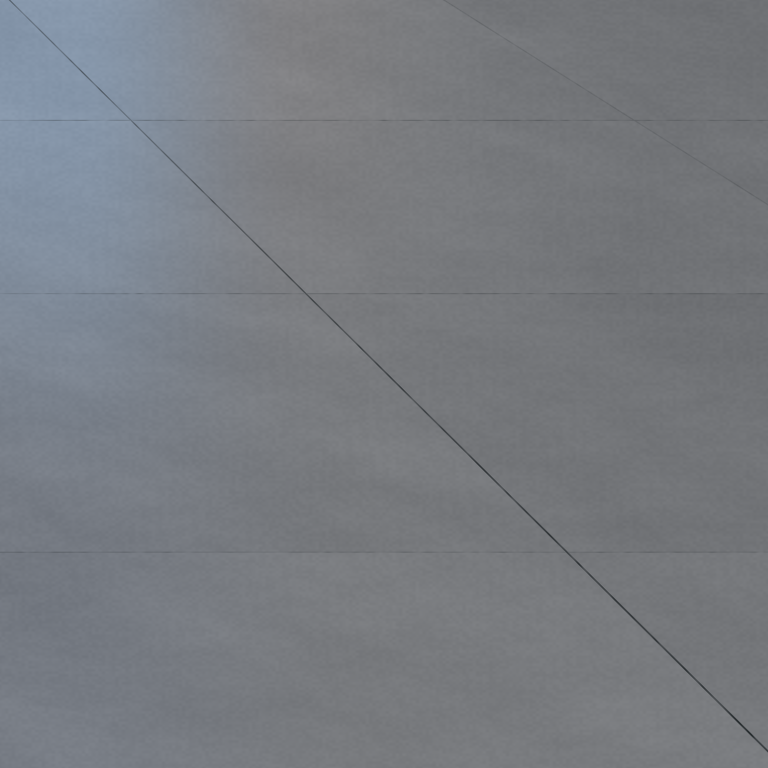
Write a WebGL 1 fragment shader that draws this texture.

```glsl
precision highp float;
// Large grey floor tiles seen in perspective, with hairline joints and soft clouding.
// Each point is projected onto the floor plane, where the joints form a regular grid;
// a cool window sheen, a faint warm band and fine grain finish the surface.
uniform vec2 u_resolution;

const vec2 VANISHING = vec2(-0.983, 1.986);    // vanishing point, canvas units
const vec2 JOINT_ORIGIN = vec2(1.0095, 0.7308); // one grid corner on the floor
const vec2 TILE_SIZE = vec2(0.5735, 0.1443);   // tile size on the floor

const vec3 STONE = vec3(0.471, 0.479, 0.492);
const vec3 SHEEN = vec3(0.066, 0.112, 0.158);
const vec3 WARM = vec3(0.036, 0.026, 0.020);
const vec3 COOL = vec3(-0.010, 0.002, 0.022);
const vec3 JOINT = vec3(0.16, 0.18, 0.19);

float hash(vec2 p) {
  return fract(sin(dot(p, vec2(127.1, 311.7))) * 43758.5453);
}

float valueNoise(vec2 p) {
  vec2 cell = floor(p);
  vec2 f = fract(p);
  f = f * f * (3.0 - 2.0 * f);
  float low = mix(hash(cell), hash(cell + vec2(1.0, 0.0)), f.x);
  float high = mix(hash(cell + vec2(0.0, 1.0)), hash(cell + vec2(1.0, 1.0)), f.x);
  return mix(low, high, f.y);
}

// Layered noise centred on zero
float clouds(vec2 p) {
  float sum = 0.0;
  float weight = 0.5;
  for (int i = 0; i < 4; i++) {
    sum += weight * (valueNoise(p) - 0.5);
    p = mat2(1.9, 0.3, -0.3, 1.9) * p + 7.3;
    weight *= 0.5;
  }
  return sum;
}

// Floor position: x along a row of tiles, y the inverse distance to the horizon
vec2 projectToFloor(vec2 uv) {
  float drop = VANISHING.y - uv.y;
  return vec2(uv.x - VANISHING.x, 1.0) / drop;
}

// Canvas distances to the nearest slanted (x) and level (y) joint
vec2 jointDistance(vec2 grid, vec2 floorPos) {
  vec2 offset = abs(fract(grid + 0.5) - 0.5) * TILE_SIZE;
  float drop = 1.0 / floorPos.y;
  float slant = offset.x * drop / sqrt(1.0 + floorPos.x * floorPos.x);
  return vec2(slant, offset.y * drop * drop);
}

// Box-filtered line, so that its weight is the same at any size
float lineMask(float dist, float width, float pixel) {
  float reach = 0.5 * (width + pixel);
  return min(1.0, width / pixel) * clamp((reach - dist) / min(width, pixel), 0.0, 1.0);
}

// Broad light across the floor
vec3 lighting(vec2 uv) {
  float sheen = (1.0 - smoothstep(0.10, 0.38, uv.x)) * smoothstep(0.28, 0.92, uv.y);
  float warm = exp(-pow((uv.x - 0.37) / 0.14, 2.0)) * smoothstep(0.42, 0.95, uv.y);
  float cool = 1.0 - smoothstep(0.05, 0.50, uv.x);
  float shade = smoothstep(0.35, 1.0, uv.x) * smoothstep(0.05, 0.55, uv.y);
  return STONE + SHEEN * sheen + WARM * warm + COOL * cool - 0.032 * shade;
}

void main() {
  vec2 uv = gl_FragCoord.xy / u_resolution;
  float pixel = 1.0 / min(u_resolution.x, u_resolution.y);
  vec2 floorPos = projectToFloor(uv);
  vec2 grid = (floorPos - JOINT_ORIGIN) / TILE_SIZE;
  vec2 tile = floor(grid);

  // Surface: light, tone of each tile, wisps sloping gently down, and grain
  vec3 color = lighting(uv);
  color += 0.004 * (hash(tile + 3.7) - 0.5);
  vec2 wisp = vec2(uv.x, uv.y + 0.25 * uv.x);
  vec2 tileShift = 5.0 * vec2(hash(tile), hash(tile + 9.1));
  color += 0.050 * clouds(wisp * vec2(5.0, 15.0) + tileShift);
  color += 0.020 * clouds(uv * vec2(18.0, 60.0));
  color += 0.022 * (valueNoise(uv * vec2(230.0, 290.0)) - 0.5);

  // Joints: the near slanted one is clear, the others are faint and broken
  vec2 dist = jointDistance(grid, floorPos);
  float nearness = 1.0 - smoothstep(0.0, 1.0, uv.y);
  float farColumn = step(1.3, floorPos.x);
  float row = floor(grid.y + 0.5);
  float slantWear = 0.65 + 0.6 * valueNoise(vec2(uv.x * 130.0, 4.0));
  float levelWear = 0.25 + 1.3 * valueNoise(vec2(uv.x * 110.0, row * 7.0));
  float slantStrength = mix(mix(0.46, 0.88, nearness), 0.17, farColumn);
  float slant = slantStrength * slantWear * lineMask(dist.x, mix(0.0016, 0.0023, nearness), pixel);
  float level = 0.20 * levelWear * lineMask(dist.y, 0.0015, pixel);
  color = mix(color, JOINT, min(1.0, max(slant, level)));

  gl_FragColor = vec4(color, 1.0);
}
```
